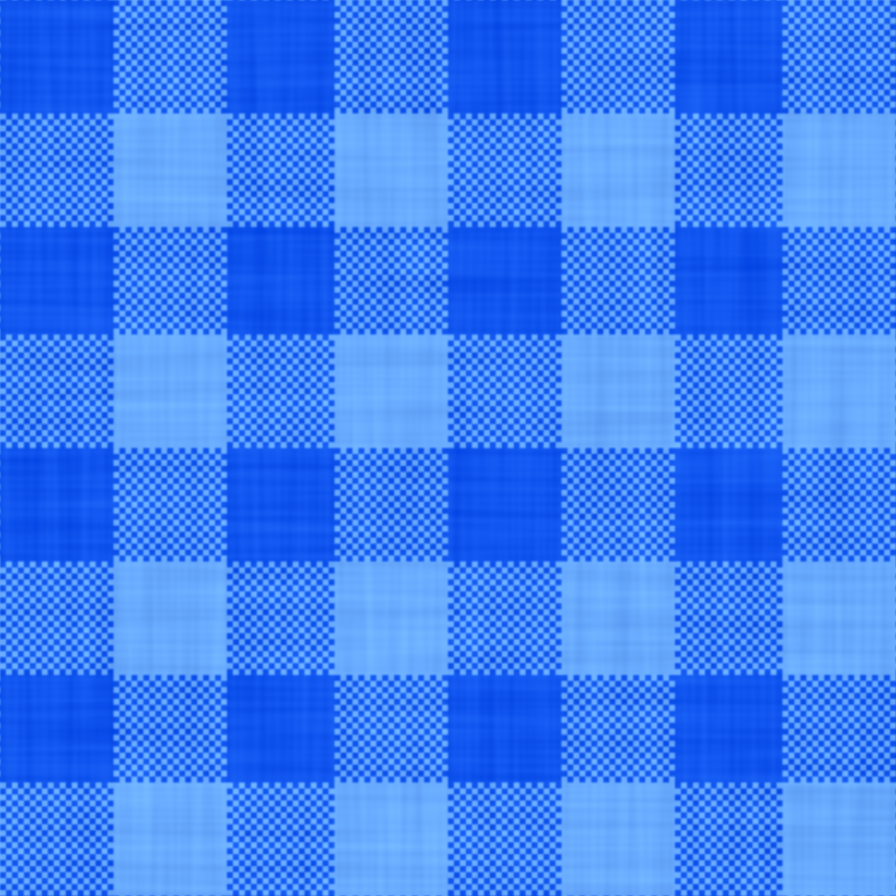
A Shadertoy shader for this pattern:

```glsl
// Blue gingham cloth: four dark and four light bands of thread cross each way.
// Each plain-weave crossing takes the colour of the thread on top; crossings are
// blended softly, then stretched gradient noise adds faint streaks both ways.

const float THREADS = 150.0;   // threads across the canvas
const float BANDS = 8.0;       // alternating dark and light bands
const vec3 DARK_BLUE = vec3(0.06, 0.33, 0.935);
const vec3 LIGHT_BLUE = vec3(0.41, 0.67, 0.995);

vec2 hashGradient(vec2 cell) {
    vec3 p = fract(cell.xyx * vec3(0.1031, 0.1030, 0.0973));
    p += dot(p, p.yzx + 33.33);
    float angle = 6.2832 * fract((p.x + p.y) * p.z);
    return vec2(cos(angle), sin(angle));
}

float cornerNoise(vec2 cell, vec2 local, vec2 corner) {
    return dot(hashGradient(cell + corner), local - corner);
}

float gradientNoise(vec2 p) {
    vec2 cell = floor(p), f = p - cell;
    vec2 u = f * f * f * (f * (f * 6.0 - 15.0) + 10.0);
    float low = mix(cornerNoise(cell, f, vec2(0, 0)), cornerNoise(cell, f, vec2(1, 0)), u.x);
    float high = mix(cornerNoise(cell, f, vec2(0, 1)), cornerNoise(cell, f, vec2(1, 1)), u.x);
    return mix(low, high, u.y);
}

// 0 for a dark thread, 1 for a light one; band edges fall on whole threads
float threadTone(float thread) {
    return mod(floor((thread + 0.49) * BANDS / THREADS), 2.0);
}

// Tone of whichever thread lies on top at a crossing
float crossingTone(vec2 crossing) {
    float warpOnTop = 1.0 - mod(crossing.x + crossing.y, 2.0);
    return mix(threadTone(crossing.y), threadTone(crossing.x), warpOnTop);
}

// Softly blends the four nearest crossings
float weaveTone(vec2 p, float pixel) {
    vec2 cell = floor(p - 0.5), f = p - 0.5 - cell;
    float soft = clamp(0.24 + 0.5 * pixel, 0.0, 0.5);
    vec2 u = smoothstep(0.5 - soft, 0.5 + soft, f);
    float low = mix(crossingTone(cell), crossingTone(cell + vec2(1, 0)), u.x);
    float high = mix(crossingTone(cell + vec2(0, 1)), crossingTone(cell + vec2(1, 1)), u.x);
    return mix(low, high, u.y);
}

// Fine and broad streaks running along the second coordinate
float streaks(vec2 p, float seed) {
    float fine = gradientNoise(vec2(p.x * 130.0 + seed, p.y * 5.0));
    float broad = gradientNoise(vec2(p.x * 42.0 + seed, p.y * 3.0 + 17.0));
    return 0.6 * fine + 0.5 * broad;
}

void mainImage(out vec4 fragColor, in vec2 fragCoord) {
    vec2 uv = fragCoord / iResolution.xy;
    uv.y = 1.0 - uv.y;   // count threads from the top edge
    float pixel = THREADS / min(iResolution.x, iResolution.y);

    // Woven bands
    float tone = weaveTone(uv * THREADS, pixel);
    vec3 color = mix(DARK_BLUE, LIGHT_BLUE, tone);

    // Uneven dye along warp and weft
    float wear = streaks(uv, 11.3) + streaks(uv.yx, 73.7);
    color += wear * vec3(0.055, 0.07, 0.045);

    fragColor = vec4(clamp(color, 0.0, 1.0), 1.0);
}
```
